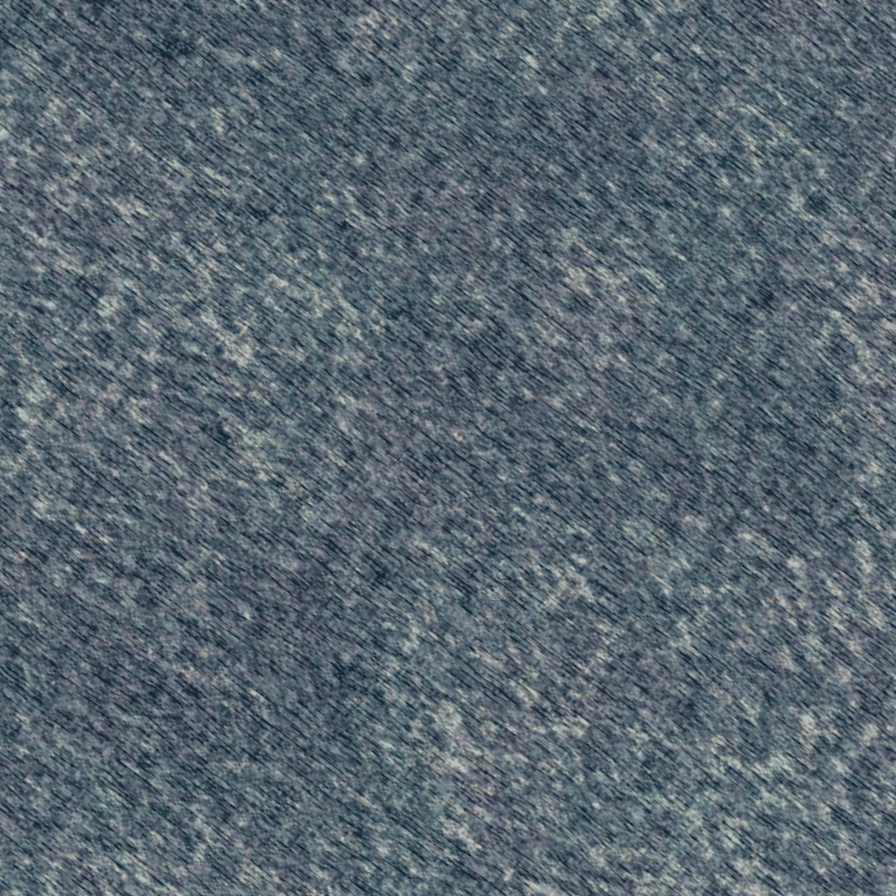
Reproduce this texture procedurally as a WebGL 2 fragment shader.

```glsl
#version 300 es
precision highp float;

uniform vec2 u_resolution;
out vec4 fragColor;

// Colours
const vec3 DARK_SLATE = vec3(0.20, 0.26, 0.315);
const vec3 PALE_SLATE = vec3(0.59, 0.63, 0.65);
const vec3 ROSE_SHIFT = vec3(0.07, -0.012, 0.01);
const vec3 CREAM_SHIFT = vec3(0.025, 0.012, -0.02);

// Directions and sizes, in cells per canvas
const float GRAIN_ANGLE = 0.65;
const float CLOUD_SCALE = 6.0;
const vec2 PATCH_SCALE = vec2(62.0, 105.0);
const vec2 FIBRE_SCALE = vec2(80.0, 245.0);
const vec2 SPECK_SCALE = vec2(290.0, 410.0);
const float GROOVE_COUNT = 170.0;
const float GROOVE_WIDTH = 0.17;
const float GROOVE_BREAKS = 52.0;

// Strengths
const float BASE_LEVEL = 0.41;
const float CLOUD_AMOUNT = 0.28;
const float PATCH_AMOUNT = 0.42;
const float FIBRE_AMOUNT = 0.58;
const float SPECK_AMOUNT = 0.72;
const float FLECK_AMOUNT = 0.28;
const float GROOVE_AMOUNT = 0.44;
const float CRACK_AMOUNT = 0.30;
const float STAIN_AMOUNT = 0.25;

float hash(vec2 cell) {
    return fract(sin(dot(cell, vec2(127.1, 311.7))) * 43758.5453);
}

float noise(vec2 p) {
    vec2 cell = floor(p);
    vec2 f = fract(p);
    f = f * f * (3.0 - 2.0 * f);
    float low = mix(hash(cell), hash(cell + vec2(1.0, 0.0)), f.x);
    float high = mix(hash(cell + vec2(0.0, 1.0)), hash(cell + 1.0), f.x);
    return mix(low, high, f.y);
}

float fbm(vec2 p) {
    float sum = 0.0;
    float weight = 0.57;
    for (int i = 0; i < 3; i++) {
        sum += weight * noise(p);
        p = p * 2.03 + vec2(17.3, 41.9);
        weight *= 0.5;
    }
    return sum;
}

// Short dark grooves running along the grain
float grooves(vec2 grain, float pixel) {
    float wander = 1.6 * noise(grain * vec2(9.0, 12.0))
                 + 0.5 * noise(grain * vec2(50.0, 90.0));
    float lane = grain.y * GROOVE_COUNT + wander;
    float id = floor(lane);
    float offset = 0.5 + 0.3 * (hash(vec2(id, 3.0)) - 0.5);
    float presence = noise(vec2(grain.x * GROOVE_BREAKS + 91.0 * hash(vec2(id, 8.0)), id));
    float strength = smoothstep(0.30, 0.80, presence);
    float soft = 0.7 * pixel * GROOVE_COUNT;
    float line = 1.0 - smoothstep(GROOVE_WIDTH - soft, GROOVE_WIDTH + soft,
                                  abs(fract(lane) - offset));
    return line * strength;
}

// Sparse hairline cracks that cut across the grain
float cracks(vec2 p, float pixel) {
    float field = noise(p * 31.0 + 1.2 * noise(p * 75.0));
    float region = smoothstep(0.70, 0.88, noise(p * 13.0 + 57.0));
    float width = 0.018 + 12.0 * pixel;
    return region * (1.0 - smoothstep(0.0, width, abs(field - 0.5)));
}

void main() {
    float pixel = 1.0 / min(u_resolution.x, u_resolution.y);
    vec2 p = gl_FragCoord.xy * pixel;
    float c = cos(GRAIN_ANGLE);
    float s = sin(GRAIN_ANGLE);
    vec2 grain = vec2(c * p.x - s * p.y, s * p.x + c * p.y);
    vec2 bend = vec2(0.0, 0.006) * noise(p * 12.0);

    // Layers of tone, from broad to fine
    float cloud = fbm(p * CLOUD_SCALE + 7.0);
    float blotch = fbm((grain + bend) * PATCH_SCALE + 23.0);
    float fibre = noise((grain + bend) * FIBRE_SCALE);
    float speck = noise(grain * SPECK_SCALE + 5.0);
    float fleck = smoothstep(0.56, 0.78, blotch + 0.4 * (cloud - 0.5));
    float stain = smoothstep(0.90, 0.97, noise(p * 30.0 + 0.8 * fbm(p * 90.0)));

    float level = BASE_LEVEL
        + CLOUD_AMOUNT * (cloud - 0.5)
        + PATCH_AMOUNT * (blotch - 0.5)
        + FIBRE_AMOUNT * (fibre - 0.5)
        + SPECK_AMOUNT * (speck - 0.5)
        + FLECK_AMOUNT * fleck * (0.4 + 0.6 * fibre + 0.6 * speck)
        - GROOVE_AMOUNT * grooves(grain, pixel)
        - CRACK_AMOUNT * cracks(p, pixel)
        - STAIN_AMOUNT * stain;

    // Slate ramp with rose, teal and cream tints
    vec3 colour = mix(DARK_SLATE, PALE_SLATE, clamp(level, -0.3, 1.3));
    float hue = 0.35 * noise(p * 9.0 + 31.0) + 0.65 * noise(grain * vec2(90.0, 130.0) + 63.0);
    colour += ROSE_SHIFT * (hue - 0.5) + CREAM_SHIFT * fleck;
    fragColor = vec4(clamp(colour, 0.0, 1.0), 1.0);
}
```
